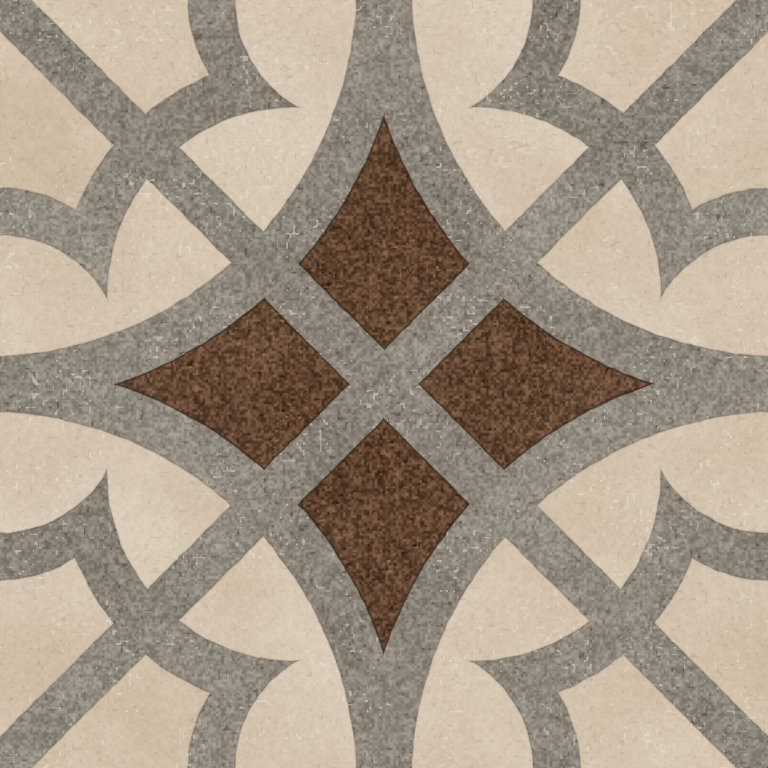
Write a WebGL 1 fragment shader that draws this pattern.

```glsl
precision highp float;
// Encaustic-style stone tile: a grey strapwork star with four brown lozenges on cream.
// The plane is folded into one octant; circles and a diagonal band shape the inlays,
// and layered value noise adds mottling, grain and mineral flecks.
uniform vec2 u_resolution;

// Geometry, in canvas units from the tile centre
const vec2 STAR_CENTER = vec2(0.521);
const float STAR_RADIUS = 0.4857;
const float LOZENGE_RADIUS = 0.549;
const vec2 LOBE_CENTER = vec2(0.116);
const float LOBE_INNER = 0.2448;
const float LOBE_OUTER = 0.306;
const vec2 SIDE_INNER_CENTER = vec2(0.5, 0.034);
const float SIDE_INNER = 0.160;
const vec2 SIDE_OUTER_CENTER = vec2(0.5, 0.074);
const float SIDE_OUTER = 0.181;
const float BAND_HALF = 0.0287;
const float CROSS_HALF = 0.0325;
const float EDGE_WOBBLE = 0.0016;

// Stone colours
const vec3 CREAM = vec3(0.855, 0.798, 0.725);
const vec3 CREAM_TAN = vec3(0.79, 0.715, 0.62);
const vec3 GREY = vec3(0.555, 0.525, 0.480);
const vec3 BROWN = vec3(0.385, 0.275, 0.200);
const vec3 FLECK = vec3(0.83, 0.80, 0.75);
const vec3 SEAM = vec3(0.17, 0.12, 0.085);

float hash(vec2 p) {
  vec3 q = fract(p.xyx * 0.1031);
  q += dot(q, q.yzx + 33.33);
  return fract((q.x + q.y) * q.z);
}

float noise(vec2 p) {
  vec2 i = floor(p);
  vec2 f = fract(p);
  f = f * f * (3.0 - 2.0 * f);
  return mix(mix(hash(i), hash(i + vec2(1.0, 0.0)), f.x),
             mix(hash(i + vec2(0.0, 1.0)), hash(i + vec2(1.0)), f.x), f.y);
}

float fbm(vec2 p) {
  float sum = 0.0;
  float amp = 0.5;
  for (int i = 0; i < 5; i++) {
    sum += amp * noise(p);
    p = mat2(1.6, 1.2, -1.2, 1.6) * p + 17.3;
    amp *= 0.5;
  }
  return sum;
}

float circle(vec2 p, vec2 center, float radius) {
  return length(p - center) - radius;
}

float coverage(float d, float soft) {
  return 1.0 - smoothstep(-soft, soft, d);
}

void main() {
  vec2 uv = gl_FragCoord.xy / u_resolution;
  float soft = 1.0 / min(u_resolution.x, u_resolution.y);

  // Eightfold fold with slightly worn edges
  vec2 wobble = vec2(noise(uv * 90.0), noise(uv * 90.0 + 41.0)) - 0.5;
  vec2 p = abs(uv - 0.5 + wobble * EDGE_WOBBLE);
  p = vec2(max(p.x, p.y), min(p.x, p.y));
  float diagonal = (p.x - p.y) * 0.70711;

  // Strapwork: star, diagonal bands and scalloped corner arches
  float star = -circle(p, STAR_CENTER, STAR_RADIUS);
  float archOuter = min(circle(p, LOBE_CENTER, LOBE_OUTER),
                        circle(p, SIDE_OUTER_CENTER, SIDE_OUTER));
  float archInner = min(circle(p, LOBE_CENTER, LOBE_INNER),
                        circle(p, SIDE_INNER_CENTER, SIDE_INNER));
  float arch = max(archOuter, -archInner);
  float strap = min(star, min(diagonal - BAND_HALF, arch));
  float lozenge = max(-circle(p, STAR_CENTER, LOZENGE_RADIUS), CROSS_HALF - diagonal);

  // Grain shared by the stones
  float cloud = fbm(uv * 7.0 + 3.0) - 0.48;
  float grain = noise(uv * 290.0) - 0.5;
  float coarse = noise(uv * 145.0 + 29.0) - 0.5;
  float flecks = smoothstep(0.78, 0.95, noise(uv * 230.0 + 61.0))
               * smoothstep(0.25, 0.7, noise(uv * 24.0 + 8.0));
  float pits = smoothstep(0.80, 0.96, noise(uv * 200.0 + 83.0));

  // Cream panels, warmer inside the corner arches
  float corner = coverage(-archOuter, soft);
  float tan = clamp(0.24 + 0.22 * corner + cloud * 1.3, 0.0, 1.0);
  vec3 cream = mix(CREAM, CREAM_TAN, tan);
  cream += grain * 0.035 + coarse * 0.025 - pits * 0.045;
  cream = mix(cream, vec3(0.95, 0.92, 0.87), flecks * 0.4);

  // Grey granite and brown stone
  vec3 grey = GREY + cloud * 0.13 + grain * 0.15 + coarse * 0.09 - pits * 0.10;
  grey = mix(grey, FLECK, flecks * 0.65);
  vec3 brown = BROWN + cloud * 0.10 + vec3(1.0, 0.84, 0.68) * (grain * 0.23 + coarse * 0.10);
  brown = mix(brown, vec3(0.62, 0.49, 0.38), flecks * 0.55);
  brown -= pits * 0.08;

  // Inlays with fine dark seams
  vec3 color = mix(cream, grey, coverage(strap, soft));
  color *= 1.0 - 0.18 * coverage(abs(strap) - 0.0008, soft * 1.5);
  color = mix(color, brown, coverage(lozenge, soft));
  color = mix(color, SEAM, 0.75 * coverage(abs(lozenge) - 0.0010, soft * 1.2));
  gl_FragColor = vec4(clamp(color, 0.0, 1.0), 1.0);
}
```
